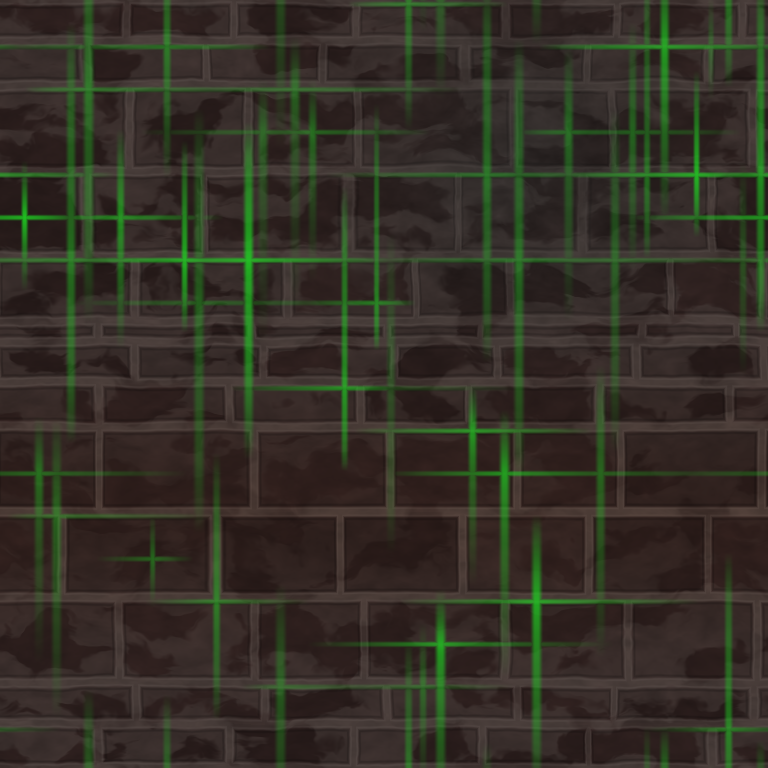
Give the GLSL for this texture, as a WebGL 2 fragment shader.

```glsl
#version 300 es
precision highp float;
// Weathered dark brick wall overlaid with glowing green crossed streaks.
// Bricks come from a staggered grid bent by periodic noise; streaks are a loop
// of hashed crosses on a column/row lattice. Everything wraps at the edges.

#define COURSES 9.0
#define BRICKS 6.0
#define JOINT 0.0062
#define STREAKS 38
#define COLUMNS 24.0
#define LEVELS 18.0
#define BRICK_DARK vec3(0.155, 0.108, 0.103)
#define BRICK_WORN vec3(0.250, 0.208, 0.198)
#define MORTAR vec3(0.282, 0.238, 0.225)
#define SOOT vec3(0.165, 0.175, 0.172)
#define GREEN vec3(0.12, 0.80, 0.13)

uniform vec2 u_resolution;
out vec4 outColor;

float hash(vec2 p) {
    vec3 q = fract(vec3(p.xyx) * vec3(0.1031, 0.1030, 0.0973));
    q += dot(q, q.yzx + 33.33);
    return fract((q.x + q.y) * q.z);
}

// Value noise that repeats over the unit square
float noise(vec2 uv, vec2 cells, float seed) {
    vec2 p = uv * cells, i = floor(p), f = fract(p);
    f = f * f * (3.0 - 2.0 * f);
    vec2 a = mod(i, cells) + seed, b = mod(i + 1.0, cells) + seed;
    return mix(mix(hash(a), hash(vec2(b.x, a.y)), f.x),
               mix(hash(vec2(a.x, b.y)), hash(b), f.x), f.y);
}

float fbm(vec2 uv, vec2 cells, float seed) {
    float sum = 0.0, weight = 0.53;
    for (int k = 0; k < 4; k++) {
        sum += weight * noise(uv, cells, seed + float(k) * 17.0);
        cells *= 2.0;
        weight *= 0.5;
    }
    return sum;
}

// Distance inward from the nearest joint; also gives the brick's id
float brickEdge(vec2 uv, out vec2 id) {
    float y = uv.y * COURSES, row = mod(floor(y), COURSES), rise = fract(y);
    float height = 1.0, sub = 0.0;
    if (mod(row, 4.0) < 0.5 || row == 5.0) {          // courses split in two
        float cut = row == 5.0 ? 0.24 : 0.52;
        sub = step(cut, rise);
        height = mix(cut, 1.0 - cut, sub);
        rise = (rise - cut * sub) / height;
    }
    float shift = mix(0.64, 0.87, mod(row, 2.0)) + 0.27 * sub;
    float bend = 0.36 * (noise(vec2(uv.x, row / COURSES), vec2(6.0, COURSES), 5.0) - 0.5);
    float x = uv.x * BRICKS - shift + bend;
    id = vec2(mod(floor(x), BRICKS), row * 2.0 + sub);
    float dx = min(fract(x), 1.0 - fract(x)) / BRICKS;
    float dy = min(rise, 1.0 - rise) * height / COURSES;
    return min(dx * 1.15, dy);
}

vec3 wall(vec2 uv, float px) {
    // Painterly swirls: noise bent by noise, flattened sideways
    vec2 swirl = vec2(fbm(uv, vec2(14.0, 20.0), 3.0), fbm(uv, vec2(14.0, 20.0), 71.0)) - 0.5;
    float blotch = fbm(uv + swirl * 0.075, vec2(16.0, 30.0), 29.0);
    float grain = fbm(uv + swirl * 0.03, vec2(40.0, 70.0), 47.0);
    float clean = exp(-pow((uv.y - 0.33) / 0.14, 2.0));
    float wear = 1.0 - 0.8 * clean;

    vec2 id;
    float d = brickEdge(uv + swirl * vec2(0.006, 0.008) * wear, id);
    vec3 color = BRICK_DARK * (0.92 + 0.22 * hash(id + 11.0));
    float rim = 1.0 - smoothstep(0.004, 0.027, d);
    float patches = smoothstep(0.46, 0.60, blotch + 0.13 * rim);
    color = mix(color, BRICK_WORN, patches * (0.12 + 0.60 * wear));
    color *= 0.86 + 0.30 * grain;

    // Mortar with a ragged edge, a pale lip and a thin shadow
    float ragged = d + (grain - 0.5) * 0.009 * wear;
    float joint = 1.0 - smoothstep(JOINT - 0.001 - px, JOINT + 0.001 + px, ragged);
    float faded = 0.58 + 0.42 * smoothstep(0.3, 0.6, blotch);
    color = mix(color, MORTAR * (0.84 + 0.3 * grain), joint * faded);
    float lip = 1.0 - smoothstep(0.0, 0.0012 + px, abs(d - JOINT * 0.8));
    color += 0.035 * lip;
    color *= 1.0 - 0.18 * (1.0 - smoothstep(0.0, 0.0015 + px, abs(d - JOINT * 1.5)));

    // Cool soot towards the upper right, warm tint in the clean band
    float soot = exp(-dot(uv - vec2(0.68, 0.78), uv - vec2(0.68, 0.78)) / 0.035);
    color = mix(color, SOOT * (0.6 + 0.7 * grain), 0.42 * soot);
    return color * mix(vec3(1.0), vec3(1.04, 0.97, 0.92), clean);
}

// One arm: t runs along it, s across; fades towards each end
float arm(float t, float s, vec2 reach, float width, float fade, float px) {
    float u = clamp(abs(t) / (t > 0.0 ? reach.x : reach.y), 0.0, 1.0);
    float body = 1.0 - smoothstep(width * 0.2, width + px, abs(s));
    return body * (1.0 - pow(u, fade)) * (0.72 + 0.28 * exp(-abs(t) * 30.0));
}

float streaks(vec2 uv, float px) {
    float glow = 0.0;
    for (int k = 0; k < STREAKS; k++) {
        float i = float(k), second = step(COLUMNS, i);
        vec4 r = vec4(hash(vec2(i, 2.0)), hash(vec2(i, 9.0)), hash(vec2(i, 23.0)), hash(vec2(i, 41.0)));
        vec2 center = vec2((mod(i * 7.0, COLUMNS) + 0.77 + 0.45 * second) / COLUMNS,
                           (floor(r.x * LEVELS) + 0.9) / LEVELS);
        vec2 q = fract(uv - center + 0.5) - 0.5;
        float power = mix(0.35, 1.0, r.y) * (1.0 - 0.5 * second);
        float tall = arm(q.y, q.x, 0.06 + 0.25 * r.zw, mix(0.004, 0.0085, r.w), 1.0 + 4.0 * r.z, px);
        float wide = arm(q.x, q.y, 0.05 + 0.19 * r.wy, 0.0036, 1.0 + 2.0 * r.x, px);
        glow = max(glow, power * max(tall, wide * 0.9));
    }
    return glow;
}

void main() {
    vec2 uv = gl_FragCoord.xy / u_resolution;
    float px = 1.0 / min(u_resolution.x, u_resolution.y);
    outColor = vec4(mix(wall(uv, px), GREEN, streaks(uv, px)), 1.0);
}
```
